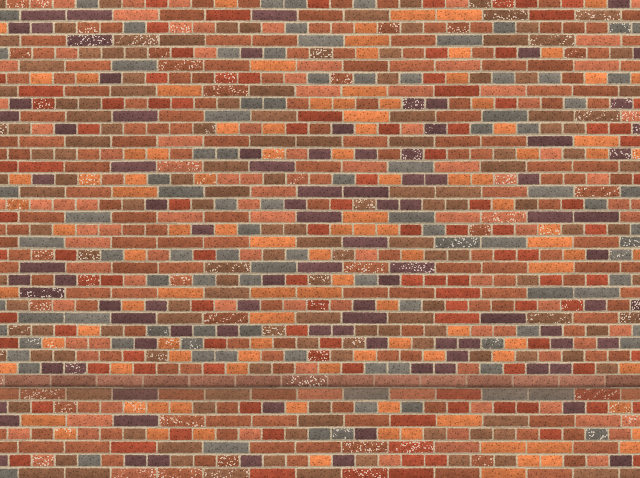
This texture is drawn by a Shadertoy shader. Its source:

```glsl
// Weathered brick wall in English bond with a projecting ledge course near the foot.

const float COURSE = 0.0264;      // course height, canvas height = 1
const float STRETCHER = 0.0967;   // long brick plus one joint
const float LEDGE_ROW = 30.0;
const vec3 MORTAR = vec3(0.81, 0.73, 0.61);
const vec3 LIME = vec3(0.88, 0.82, 0.75);
const vec3 LEDGE_CLAY = vec3(0.60, 0.40, 0.32);

// Fired clay, from common to rare
const vec3 CLAY[7] = vec3[7](
    vec3(0.62, 0.36, 0.25), vec3(0.54, 0.37, 0.27), vec3(0.83, 0.48, 0.29),
    vec3(0.74, 0.43, 0.31), vec3(0.64, 0.30, 0.21), vec3(0.42, 0.29, 0.28),
    vec3(0.46, 0.43, 0.39));

float hash(vec2 p) {
    vec3 q = fract(p.xyx * 0.1031);
    q += dot(q, q.yzx + 33.33);
    return fract((q.x + q.y) * q.z);
}

// Distance to the nearest scattered point
float cellular(vec2 p) {
    vec2 cell = floor(p);
    float nearest = 2.0;
    for (int j = -1; j <= 1; j++)
    for (int i = -1; i <= 1; i++) {
        vec2 c = cell + vec2(i, j);
        vec2 point = c + vec2(hash(c), hash(c + 57.3));
        nearest = min(nearest, length(p - point));
    }
    return nearest;
}

// Layered sines, about -1 to 1
float waves(vec2 p) {
    float sum = 0.0, amp = 0.5;
    for (int i = 0; i < 4; i++) {
        sum += amp * sin(p.x + 1.7 * sin(p.y)) * cos(p.y - 0.6 * p.x);
        p = mat2(1.5, 1.1, -1.1, 1.5) * p + 2.3;
        amp *= 0.6;
    }
    return sum;
}

float roundBox(vec2 p, vec2 halfSize, float radius) {
    vec2 d = abs(p) - halfSize + radius;
    return length(max(d, 0.0)) + min(max(d.x, d.y), 0.0) - radius;
}

// Row coordinate counted from the top; courses below the ledge are taller
float rowCoord(float depth, float stretch) {
    float r = (depth + 0.0078) / COURSE;
    float foot = LEDGE_ROW + 1.0;
    return r > foot ? foot + (r - foot) / stretch : r;
}

bool isHeaderRow(float row) {
    bool even = mod(row, 2.0) < 0.5;
    bool headerBand = row > 25.5 && row < 29.5;
    return row != LEDGE_ROW && (even || headerBand);
}

// Start of the bricks in a row, in stretcher lengths
float rowShift(float row, bool header) {
    float shift = header ? 0.664 : 0.414;
    if (row == 27.0 || row == 29.0) shift -= 0.25;
    if (row == LEDGE_ROW) shift = 0.1;
    return shift + 0.07 * (hash(vec2(row, 8.0)) - 0.5);
}

vec3 clayColor(vec2 id, bool header) {
    float pick = pow(hash(id + 3.1), header ? 1.05 : 1.8);
    vec3 clay = CLAY[int(min(pick * 7.0, 6.0))];
    return clay * (0.91 + 0.19 * hash(id + 19.7));
}

void mainImage(out vec4 fragColor, in vec2 fragCoord) {
    vec2 p = fragCoord / iResolution.y;
    float aa = 0.8 / iResolution.y;
    float depth = 1.0 - p.y + 0.0006 * sin(p.x * 9.0 + 5.0 * p.y);

    // Brick layout
    float stretch = 1.055;
    float r = rowCoord(depth, stretch);
    float row = floor(r);
    bool header = isHeaderRow(row);
    bool ledge = row == LEDGE_ROW;
    float len = STRETCHER * (header ? 0.5 : 1.0);
    float height = COURSE * (row > LEDGE_ROW ? stretch : 1.0);
    float along = (p.x - rowShift(row, header) * STRETCHER) / len;
    vec2 id = vec2(floor(along) + 40.0, row + 7.0);
    vec2 q = vec2(fract(along) - 0.5, 0.5 - fract(r)) * vec2(len, height);

    // Uneven hand-made outline
    float tilt = 0.025 * (hash(id + 31.0) - 0.5);
    q.y += tilt * q.x;
    vec2 joint = vec2(0.0018, ledge ? 0.0013 : 0.0024);
    joint += 0.0011 * (vec2(hash(id + 5.0), hash(id + 11.0)) - 0.5);
    float rough = waves(p * 330.0 + id * 4.0);
    float d = roundBox(q, 0.5 * vec2(len, height) - joint, 0.0028) + 0.0008 * rough;
    float mask = smoothstep(aa, -aa, d);

    // Clay surface: grain, pits, lit upper edge and lime flecks
    float grain = cellular(p * 290.0);
    float patches = waves(p * 120.0 + id * 2.0);
    vec3 clay = ledge ? LEDGE_CLAY * (0.88 + 0.24 * hash(id)) : clayColor(id, header);
    clay *= 0.93 + 0.16 * grain + 0.10 * patches;
    clay *= 1.0 + 0.16 * q.y / height;
    clay *= 1.0 - 0.22 * smoothstep(0.25, 0.05, cellular(p * 95.0 + 4.0));
    float limed = step(0.88, hash(id + 71.0));
    float fleck = smoothstep(0.40, 0.22, cellular(p * 170.0 + 9.0));
    clay = mix(clay, LIME, 0.8 * limed * fleck * smoothstep(-0.15, 0.25, patches));

    // Sandy mortar, shaded beneath each brick
    vec3 mortar = MORTAR * (0.92 + 0.13 * grain + 0.06 * rough);
    mortar *= 1.0 - 0.13 * smoothstep(0.0, -0.5, q.y / height);
    mortar = mix(mortar, LEDGE_CLAY, ledge ? 0.45 : 0.0);
    vec3 color = mix(mortar, clay, mask);

    // Ledge shadow, grime below it and broad weathering
    float below = r - LEDGE_ROW;
    float shadow = smoothstep(0.65, 0.95, below) * smoothstep(1.25, 1.0, below);
    float grime = smoothstep(0.9, 1.1, below) * smoothstep(2.6, 1.3, below);
    color *= 1.0 - 0.28 * shadow;
    color = mix(color, vec3(0.49, 0.36, 0.28), 0.33 * grime);
    color *= 1.0 + 0.04 * waves(p * 7.0) + 0.04 * smoothstep(0.75, 1.0, p.y);
    fragColor = vec4(clamp(color, 0.0, 1.0), 1.0);
}
```
